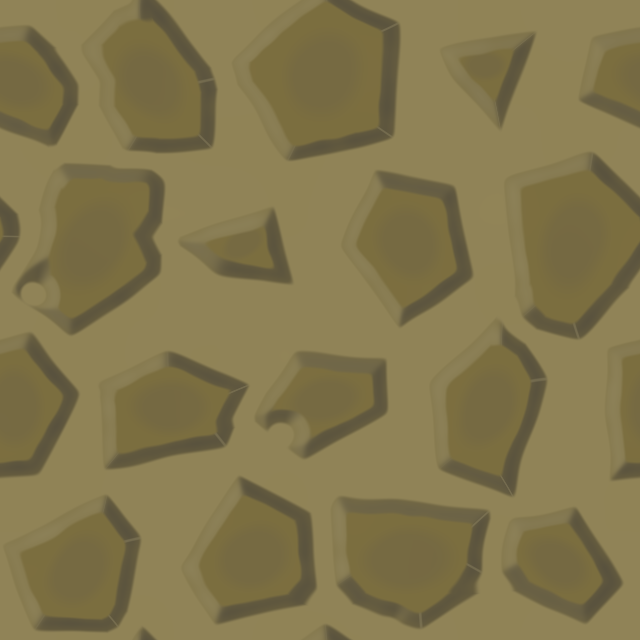
Reproduce this texture procedurally as a WebGL 1 fragment shader.

```glsl
precision highp float;
// Seamless ground of flat, bevelled, painted stones set in ochre earth.
uniform vec2 u_resolution;

const vec3 EARTH = vec3(0.565, 0.514, 0.340);
const vec3 STONE = vec3(0.484, 0.432, 0.248);
const vec3 CORE  = vec3(0.456, 0.410, 0.262);
const vec3 SHADE = vec3(0.355, 0.327, 0.244);
const vec3 LIGHT = vec3(0.546, 0.500, 0.338);
const vec3 CREASE = vec3(0.580, 0.540, 0.400);
const vec2 SHADE_DIR = vec2(0.95, -0.30);  // facets facing this way are dark
const float CELLS = 4.0;          // stones per side, even so staggered rows wrap
const float JITTER = 0.046;       // total wander of a stone centre
const float BEVEL = 0.0215;       // width of the bevel
const float SOFT = 0.0028;        // softness of painted edges
const float ROUNDING = 320.0;     // higher gives sharper corners
const float REACH = 0.148;        // farthest corner from a centre
const float GAP = 0.032;          // least space between stones
const float TAU = 6.2831853;

float hash(vec2 id, float k) {
  return fract(sin(dot(id, vec2(127.1, 311.7)) + k * 74.7) * 43758.5453);
}

// Value noise that wraps after "period" lattice steps across the canvas.
float noise(vec2 uv, float period) {
  vec2 p = uv * period;
  vec2 i = floor(p), f = fract(p);
  f = f * f * (3.0 - 2.0 * f);
  vec2 a = mod(i, period), b = mod(i + 1.0, period);
  return mix(mix(hash(a, 0.5), hash(vec2(b.x, a.y), 0.5), f.x),
             mix(hash(vec2(a.x, b.y), 0.5), hash(b, 0.5), f.x), f.y);
}

float facetShade(vec2 normal) {
  return smoothstep(-0.65, 0.12, dot(normal, SHADE_DIR));
}

// Adds one side to a smooth maximum: x sums weights, y sums weighted shade.
void addSide(inout vec2 sum, float d, vec2 normal) {
  float w = exp(ROUNDING * min(d, 0.2));
  sum += w * vec2(1.0, facetShade(normal));
}

// Returns signed distance, facet shade, distance to a corner line, core tint.
vec4 stone(vec2 p, vec2 id) {
  float small = step(0.93, hash(id, 1.0));
  float size = mix(mix(0.080, 0.118, hash(id, 2.0)), 0.050, small);
  float sides = mix(5.0, 3.0, small);
  float stretch = mix(0.05, 0.24, hash(id, 3.0)) + 0.1 * small;
  vec2 axes = size * vec2(1.0 + stretch, 1.0 - stretch);
  float tilt = 0.5 * TAU * hash(id, 11.0);
  mat2 turnToAxes = mat2(cos(tilt), -sin(tilt), sin(tilt), cos(tilt));
  vec2 sum = vec2(0.0);
  float first = -1.0, second = -1.0;

  // Straight sides, tangent to a tilted ellipse
  for (int k = 0; k < 5; k++) {
    float side = float(k);
    float turn = side + hash(id, 4.0) * 5.0 + 0.46 * (hash(id, 10.0 + side) - 0.5);
    float a = TAU * turn / sides;
    vec2 normal = vec2(cos(a), sin(a));
    float d = dot(p, normal) - length(axes * (turnToAxes * normal));
    addSide(sum, d, normal);
    second = max(second, min(first, d));
    first = max(first, d);
  }

  // Blunted far corners, and a chipped notch on a few stones
  float r = length(p);
  addSide(sum, r - REACH, p / max(r, 0.001));
  if (hash(id, 5.0) > 0.87 && small < 0.5) {
    float a = TAU * mix(0.48, 0.72, hash(id, 6.0));
    vec2 toNotch = size * vec2(cos(a), sin(a)) * 1.05 - p;
    float reach = max(length(toNotch), 0.001);
    addSide(sum, 0.021 - reach, toNotch / reach);
  }
  float core = 1.0 - smoothstep(0.35, 0.68, length((turnToAxes * p) / axes));
  return vec4(log(sum.x) / ROUNDING, sum.y / sum.x, first - second, core);
}

void main() {
  vec2 uv = gl_FragCoord.xy / u_resolution;
  vec2 wobble = vec2(noise(uv, 14.0), noise(uv + 0.37, 14.0)) - 0.5;
  vec2 p = uv + 0.009 * wobble;

  // Nearest stone, and distance to the runner-up
  vec4 best = vec4(1.0);
  float next = 1.0, creased = 0.0;
  for (int j = -1; j <= 1; j++) {
    float row = floor(p.y * CELLS) + float(j);
    float stagger = 0.5 * mod(row, 2.0);
    for (int i = -1; i <= 1; i++) {
      float col = floor(p.x * CELLS - stagger) + float(i);
      vec2 id = mod(vec2(col, row), CELLS) + 1.0;
      vec2 wander = JITTER * (vec2(hash(id, 7.0), hash(id, 8.0)) - 0.5);
      vec4 s = stone(p - (vec2(col + stagger, row) + 0.5) / CELLS - wander, id);
      next = min(next, max(s.x, best.x));
      if (s.x < best.x) {
        best = s;
        creased = step(0.5, hash(id, 9.0));
      }
    }
  }
  float d = max(best.x, 0.5 * (best.x - next + GAP));

  // Stone body with a greyer middle
  float brush = noise(uv, 36.0) - 0.5;
  vec3 body = mix(STONE, CORE, best.w * 0.8);
  vec3 color = mix(EARTH, body, 1.0 - smoothstep(-SOFT, SOFT, d));

  // Bevel strokes that spill slightly over the rim
  float rim = 1.0 - smoothstep(-SOFT, 1.6 * SOFT, d);
  float inner = smoothstep(-BEVEL - SOFT, -BEVEL + SOFT, d + 0.004 * brush);
  float ridge = 1.0 - smoothstep(0.0, 0.6 * BEVEL, abs(d + 0.55 * BEVEL));
  float opacity = 0.74 + 0.20 * ridge + 0.22 * brush;
  vec3 bevel = mix(LIGHT, SHADE, best.y);
  color = mix(color, bevel, rim * inner * opacity);

  // Thin pale lines where two dark facets meet
  float line = 1.0 - smoothstep(0.0005, 0.003, best.z);
  color = mix(color, CREASE, 0.4 * line * creased * rim * inner * smoothstep(0.4, 0.8, best.y));

  gl_FragColor = vec4(color + 0.004 * (noise(uv, 9.0) - 0.5), 1.0);
}
```
